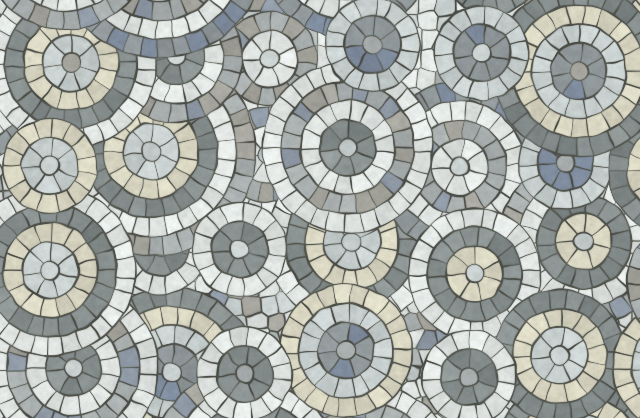
Give the GLSL for this pattern, as a WebGL 1 fragment shader.

```glsl
precision highp float;
// Stone mosaic of overlapping rosettes, each built from concentric rings of hand-cut tiles.
uniform vec2 u_resolution;

const float TAU = 6.28319;
const float CELL = 0.25;    // spacing of rosettes, in canvas heights
const float HUB = 0.022;    // radius of the central pebble
const float RING = 0.0455;  // width of one ring
const float TILE = 0.039;   // typical tile length along a ring

float hash(vec2 p) {
  return fract(sin(dot(p, vec2(127.1, 311.7))) * 43758.545);
}

float noise(vec2 p) {
  vec2 i = floor(p), f = fract(p);
  f = f * f * (3.0 - 2.0 * f);
  return mix(mix(hash(i), hash(i + vec2(1.0, 0.0)), f.x),
             mix(hash(i + vec2(0.0, 1.0)), hash(i + 1.0), f.x), f.y);
}

float fbm(vec2 p) {
  return 0.5 * noise(p) + 0.3 * noise(p * 2.1 + 7.0) + 0.2 * noise(p * 4.3 + 19.0);
}

float smoothMin(float a, float b, float k) {
  float h = max(k - abs(a - b), 0.0) / k;
  return min(a, b) - h * h * k * 0.25;
}

// Rosette of a grid cell: centre, radius, stacking priority (small ones lie on top)
vec4 rosette(vec2 cell) {
  vec2 jitter = vec2(hash(cell + 3.1), hash(cell + 8.7)) - 0.5;
  float rings = 2.0 + floor(hash(cell + 15.3) * 3.8);
  return vec4((cell + 0.5 + 0.42 * jitter) * CELL, HUB + rings * RING,
              hash(cell + 27.9) - 0.2 * rings);
}

// Uneven joint position along a ring
float joint(float i, float count, float seed) {
  return i + 0.25 * hash(vec2(mod(i, count), seed));
}

// Tile in a rosette: distance to its edge, ring index (-1 for the pebble), tile id
vec3 ringTile(vec2 q, float seed) {
  float r = length(q);
  float t = (r - HUB) / RING;
  if (t < 0.0) return vec3(HUB - r, -1.0, seed);
  float ring = floor(t);
  float count = floor(TAU * (HUB + (ring + 0.5) * RING) / TILE + 0.5);
  float a = (atan(q.y, q.x) / TAU + 0.5) * count;
  float ringSeed = seed * 61.0 + ring * 7.3;
  float i = floor(a);
  if (a < joint(i, count, ringSeed)) i -= 1.0;
  float along = min(a - joint(i, count, ringSeed), joint(i + 1.0, count, ringSeed) - a);
  float id = hash(vec2(mod(i, count), ringSeed + 4.0));
  // Tiles differ a little in depth
  float across = min(fract(t), 1.0 - fract(t)) * RING - 0.0012 * fract(id * 31.0);
  return vec3(smoothMin(along * TAU * r / count, across, 0.003), ring, id);
}

// Irregular filler chips: distance to edge, chip id
vec2 fillerTile(vec2 p, float size) {
  vec2 g = p / size, base = floor(g);
  float first = 9.0, second = 9.0, id = 0.0;
  for (int y = -1; y <= 1; y++)
    for (int x = -1; x <= 1; x++) {
      vec2 c = base + vec2(float(x), float(y));
      float d = length(c + 0.2 + 0.6 * vec2(hash(c), hash(c + 5.5)) - g);
      if (d < first) { second = first; first = d; id = hash(c + 9.2); }
      else second = min(second, d);
    }
  return vec2((second - first) * 0.5 * size, id);
}

// Stones in ring order: blue, pale, cream, slate, white, grey, white
vec3 stone(float kind, float id) {
  vec3 blue = mix(vec3(0.56, 0.59, 0.60), vec3(0.49, 0.54, 0.61), step(0.65, id));
  vec3 grey = mix(vec3(0.66, 0.68, 0.68), vec3(0.64, 0.64, 0.61), step(0.6, id));
  if (kind < 0.5) return blue;
  if (kind < 1.5) return vec3(0.78, 0.81, 0.81);
  if (kind < 2.5) return vec3(0.85, 0.84, 0.76);
  if (kind < 3.5) return mix(vec3(0.48, 0.51, 0.51), vec3(0.57, 0.60, 0.60), id);
  if (kind > 4.5 && kind < 5.5) return mix(grey, vec3(0.56, 0.60, 0.65), step(0.88, id));
  return vec3(0.88, 0.90, 0.89);
}

void main() {
  vec2 p = gl_FragCoord.xy / u_resolution.y;
  float aa = 0.6 / u_resolution.y;
  vec2 wobble = vec2(noise(p * 38.0), noise(p * 38.0 + 50.0)) - 0.5;
  vec2 w = p + 0.005 * wobble;
  vec2 base = floor(p / CELL);

  // Find the topmost rosette here
  vec4 top = vec4(0.0, 0.0, 0.0, -9.0);
  vec2 topCell = vec2(0.0);
  for (int y = -1; y <= 1; y++)
    for (int x = -1; x <= 1; x++) {
      vec2 c = base + vec2(float(x), float(y));
      vec4 s = rosette(c);
      if (length(w - s.xy) < s.z && s.w > top.w) { top = s; topCell = c; }
    }

  // Distance to the rim of any rosette lying above
  float rim = 1.0;
  for (int y = -1; y <= 1; y++)
    for (int x = -1; x <= 1; x++) {
      vec4 s = rosette(base + vec2(float(x), float(y)));
      if (s.w > top.w) rim = min(rim, length(w - s.xy) - s.z);
    }

  // Choose the tile and its stone
  vec2 filler = fillerTile(w, 0.042);
  float d = filler.x, id = filler.y;
  float kind = id < 0.6 ? 4.0 : (id < 0.8 ? 1.0 : 5.0);
  if (top.w > -8.0) {
    float seed = hash(topCell + 41.0);
    vec3 tile = ringTile(w - top.xy, seed);
    d = tile.x;
    id = tile.z;
    float start = floor(hash(topCell + 53.0) * 4.4);
    kind = tile.y < 0.0 ? (seed < 0.6 ? 1.0 : 5.0) : mod(start + tile.y, 7.0);
  }
  d = smoothMin(d, rim, 0.002);

  // Marbling, tone per tile, softly worn edges
  float grain = fbm(p * 70.0 + id * 40.0) - 0.5;
  vec3 color = stone(kind, fract(id * 7.0));
  color *= 1.0 + 0.11 * (fract(id * 13.0) - 0.5) + 0.13 * grain;
  float gap = mix(0.0004, 0.0022, noise(p * 30.0 + 11.0));
  color *= mix(0.91, 1.0, smoothstep(gap, gap + 0.004, d));

  // Uneven joints, deeper where they are wide
  vec3 grout = vec3(0.33, 0.34, 0.31) * mix(1.2, 0.85, noise(p * 30.0 + 11.0));
  gl_FragColor = vec4(mix(grout, color, smoothstep(gap - aa, gap + aa, d)), 1.0);
}
```
